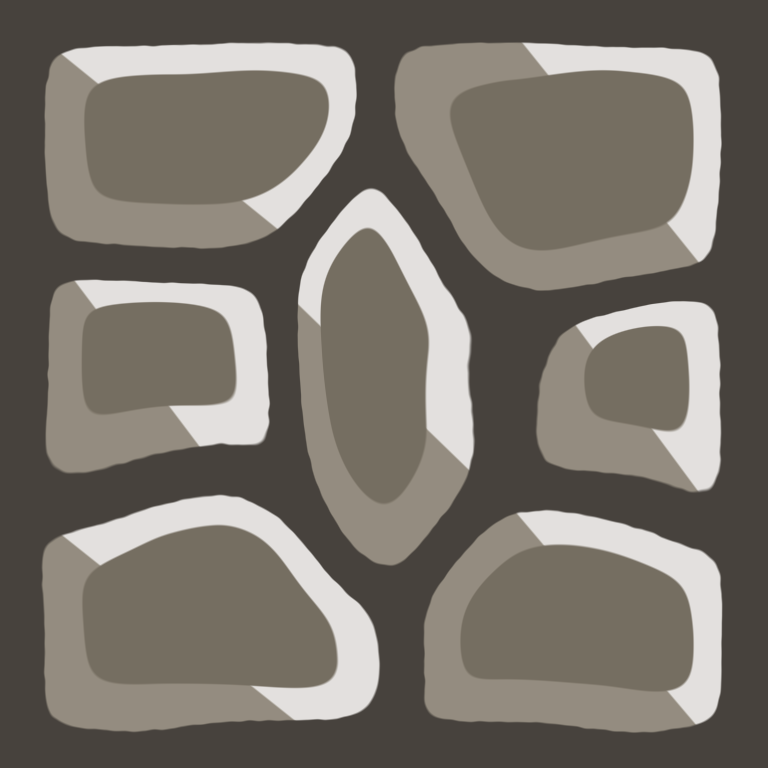
This texture is drawn by a Shadertoy shader. Its source:

```glsl
float hash(vec2 p) {
    return fract(sin(dot(p, vec2(127.1, 311.7))) * 43758.5453);
}

float noise(vec2 p) {
    vec2 cell = floor(p), f = fract(p);
    f = f * f * (3.0 - 2.0 * f);
    float low = mix(hash(cell), hash(cell + vec2(1, 0)), f.x);
    float high = mix(hash(cell + vec2(0, 1)), hash(cell + vec2(1, 1)), f.x);
    return mix(low, high, f.y);
}

// Rows of two, three and two stones, each nudged at random
vec2 stoneCentre(int index) {
    float i = float(index);
    float row = floor((i + 1.0) / 3.0);
    float count = 2.0 + row * (2.0 - row);
    float column = i - row * (row + 3.0) * 0.5;
    vec2 nudge = vec2(hash(vec2(i, 3.0)), hash(vec2(i, 8.0))) - 0.5;
    return vec2((column + 0.5) / count, 0.82 - 0.32 * row) + nudge * vec2(0.11, 0.09);
}

float softWeight(float dist) {
    return exp(-dist / 0.02);
}

void mainImage(out vec4 fragColor, in vec2 fragCoord) {
    vec2 p = fragCoord / iResolution.xy;
    float soft = 1.2 / min(iResolution.x, iResolution.y);

    // Bend space so that the stones get bays and bulges
    vec2 bend = vec2(noise(p * 5.0 + 2.3), noise(p * 5.0 + 17.6)) - 0.5;
    vec2 bent = p + 0.1 * bend;

    // Nearest stone
    vec2 centre = vec2(0.0);
    int nearest = 0;
    float best = 9.0;
    for (int i = 0; i < 7; i++) {
        vec2 c = stoneCentre(i);
        float dist = distance(bent, c);
        if (dist < best) {
            best = dist;
            centre = c;
            nearest = i;
        }
    }

    // Rounded distance to the neighbours and to the wavy canvas margin
    float margin = 0.018 + 0.025 * noise(p * 6.0 + 41.0);
    vec2 lower = p - margin, upper = 1.0 - p - margin;
    float weights = softWeight(lower.x) + softWeight(lower.y)
                  + softWeight(upper.x) + softWeight(upper.y);
    for (int i = 0; i < 7; i++) {
        if (i == nearest) continue;
        vec2 c = stoneCentre(i);
        weights += softWeight(dot(0.5 * (centre + c) - bent, normalize(c - centre)));
    }
    float depth = -0.02 * log(weights) - 0.027;

    // A diagonal cut parts the lit upper right rim from the shaded one
    float angle = 0.78 + 0.3 * (hash(vec2(float(nearest), 5.0)) - 0.5);
    float side = dot(p - centre, vec2(cos(angle), sin(angle)));
    float rimWidth = mix(0.055, 0.039, smoothstep(-0.08, 0.08, side));
    rimWidth += 0.012 * (noise(p * 9.0 + 63.0) - 0.5);

    // Flat colours, from ground to plateau
    vec3 ground = vec3(0.28, 0.26, 0.24);
    vec3 shaded = vec3(0.58, 0.55, 0.50);
    vec3 lit = vec3(0.89, 0.88, 0.87);
    vec3 plateau = vec3(0.46, 0.43, 0.38);

    float roughDepth = depth + 0.002 * (noise(p * 80.0) - 0.5);
    vec3 rim = mix(shaded, lit, smoothstep(-soft, soft, side));
    vec3 color = mix(ground, rim, smoothstep(-soft, soft, roughDepth));
    color = mix(color, plateau, smoothstep(-soft, soft, depth - rimWidth));
    fragColor = vec4(color, 1.0);
}
```
